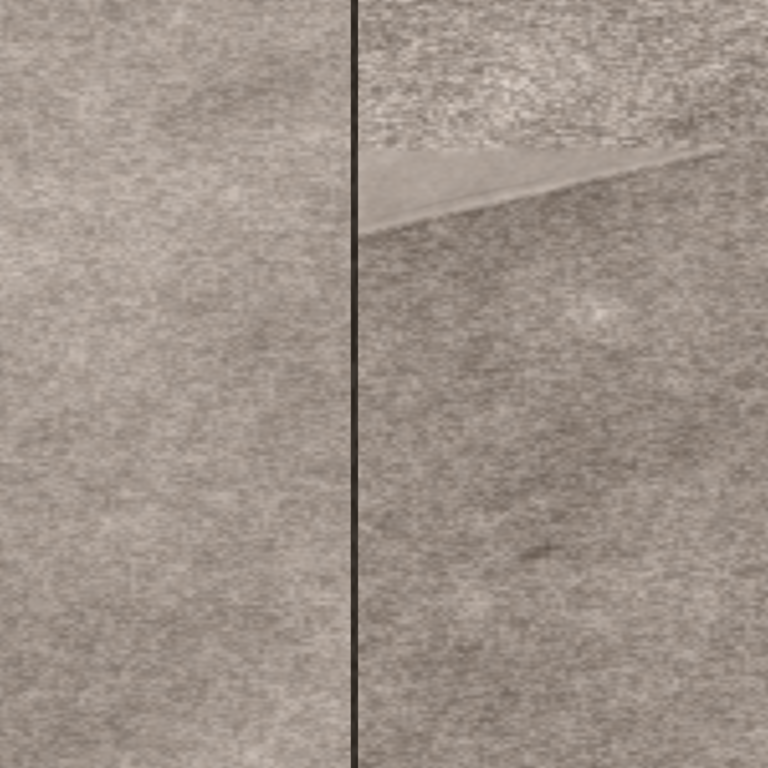
This texture is drawn by a WebGL 2 fragment shader. Its source:

```glsl
#version 300 es
precision highp float;

uniform vec2 u_resolution;
out vec4 fragColor;

const vec3 STONE = vec3(0.632, 0.585, 0.549);
const vec3 JOINT = vec3(0.20, 0.175, 0.15);
const float JOINT_X = 0.4615;
const float JOINT_HALF_WIDTH = 0.0047;

float hash(vec2 cell) {
  vec3 q = fract(vec3(cell.xyx) * vec3(0.1031, 0.1030, 0.0973));
  q += dot(q, q.yzx + 33.33);
  return fract((q.x + q.y) * q.z);
}

float noise(vec2 p) {
  vec2 cell = floor(p), f = fract(p);
  f = f * f * (3.0 - 2.0 * f);
  float low = mix(hash(cell), hash(cell + vec2(1, 0)), f.x);
  float high = mix(hash(cell + vec2(0, 1)), hash(cell + vec2(1, 1)), f.x);
  return mix(low, high, f.y);
}

// Signed layered noise, roughly -0.5 to 0.5
float fbm(vec2 p, int octaves) {
  float sum = 0.0, weight = 0.5;
  for (int i = 0; i < octaves; i++) {
    sum += weight * (noise(p) - 0.5);
    p = mat2(1.6, 1.2, -1.2, 1.6) * p + 17.3;
    weight *= 0.55;
  }
  return sum;
}

// Soft elliptical patch, tilted by a slope
float patchAt(vec2 p, vec2 center, vec2 radius, float slope) {
  vec2 d = p - center;
  d.y -= slope * d.x;
  d /= radius;
  return exp(-dot(d, d));
}

float line(float dist, float width) {
  return exp(-dist * dist / (width * width));
}

float grain(vec2 p) {
  float medium = noise(p * vec2(85.0, 115.0)) - 0.5;
  float fine = noise(p * vec2(150.0, 205.0) + 41.0) - 0.5;
  float streak = noise(p * vec2(55.0, 210.0) + 93.0) - 0.5;
  return 0.40 * medium + 0.50 * fine + 0.30 * streak;
}

float leftTone(vec2 p) {
  float tone = 0.015;
  tone += 0.055 * patchAt(p, vec2(0.12, 0.70), vec2(0.32, 0.13), 0.25);
  tone += 0.035 * patchAt(p, vec2(0.04, 0.66), vec2(0.07, 0.04), 0.5);
  tone += 0.030 * patchAt(p, vec2(0.12, 0.93), vec2(0.16, 0.05), 0.3);
  tone -= 0.055 * patchAt(p, vec2(0.27, 0.86), vec2(0.11, 0.035), 0.3);
  tone -= 0.035 * patchAt(p, vec2(0.42, 0.91), vec2(0.06, 0.04), 0.3);
  tone -= 0.030 * patchAt(p, vec2(0.38, 0.50), vec2(0.12, 0.16), 0.0);
  tone -= 0.065 * patchAt(p, vec2(0.04, 0.10), vec2(0.24, 0.13), 0.2);
  tone += 0.030 * patchAt(p, vec2(0.33, 0.04), vec2(0.14, 0.06), 0.3);
  return tone;
}

float rightTone(vec2 p, float above) {
  float upper = 0.010;
  upper += 0.060 * patchAt(p, vec2(0.62, 0.86), vec2(0.25, 0.06), 0.1);
  upper -= 0.075 * patchAt(p, vec2(0.93, 0.84), vec2(0.08, 0.04), 0.4);
  float lower = -0.030;
  lower -= 0.070 * patchAt(p, vec2(0.75, 0.72), vec2(0.12, 0.045), 0.25);
  lower -= 0.055 * patchAt(p, vec2(0.53, 0.67), vec2(0.07, 0.035), 0.0);
  lower += 0.090 * patchAt(p, vec2(0.76, 0.60), vec2(0.06, 0.025), -0.2);
  lower -= 0.045 * patchAt(p, vec2(0.74, 0.40), vec2(0.16, 0.09), 0.2);
  lower -= 0.045 * patchAt(p, vec2(0.92, 0.45), vec2(0.07, 0.04), 0.5);
  lower -= 0.080 * patchAt(p, vec2(0.51, 0.32), vec2(0.03, 0.022), 0.0);
  lower -= 0.140 * patchAt(p, vec2(0.70, 0.28), vec2(0.032, 0.007), 0.3);
  lower -= 0.050 * patchAt(p, vec2(0.58, 0.13), vec2(0.13, 0.06), -0.2);
  lower += 0.035 * patchAt(p, vec2(0.85, 0.23), vec2(0.20, 0.05), 0.2);
  return mix(lower, upper, above);
}

void main() {
  vec2 p = gl_FragCoord.xy / u_resolution;
  float pixel = 1.0 / u_resolution.x;
  float rightTile = step(JOINT_X, p.x);

  // Crease rising across the right tile, with a smooth wedge above it
  float crease = 0.694 + 0.235 * (p.x - 0.466) + 0.006 * fbm(p * 22.0, 3);
  float above = smoothstep(-0.006, 0.006, p.y - crease);
  float wedge = above * (1.0 - smoothstep(0.797, 0.814, p.y)) * rightTile;
  float creaseFade = 1.0 - smoothstep(0.90, 0.99, p.x);

  // Broad tones and mottling
  float tone = mix(leftTone(p), rightTone(p, above), rightTile);
  vec2 tilted = vec2(p.x, p.y - 0.22 * p.x) + rightTile * 5.0;
  tone += 0.080 * fbm(tilted * vec2(7.0, 12.0), 4);
  tone += 0.090 * fbm(tilted * vec2(26.0, 38.0), 3);

  // Grain is coarse on the upper right and faint in the wedge
  float rough = mix(0.19, mix(0.22, 0.32, above), rightTile);
  tone += grain(p + rightTile * 3.0) * mix(rough, 0.055, wedge);
  tone += 0.012 * wedge;

  float edge = rightTile * creaseFade;
  tone += 0.055 * edge * line(p.y - crease - 0.004, 0.005);
  tone -= 0.070 * edge * line(p.y - crease + 0.006, 0.005);
  tone -= 0.045 * edge * line(p.y - crease - 0.016, 0.003) * patchAt(p, vec2(0.62, 0.75), vec2(0.10, 0.08), 0.0);

  // Slight warm and cool drift
  vec3 color = STONE + tone + vec3(0.012, 0.0, -0.012) * fbm(p * 60.0, 2);

  // Dark joint between the tiles
  float jointDistance = abs(p.x - JOINT_X) - JOINT_HALF_WIDTH;
  float joint = 1.0 - smoothstep(-pixel, pixel, jointDistance);
  vec3 jointColor = JOINT + 0.08 * (noise(p * vec2(200.0, 90.0)) - 0.5);
  color += 0.025 * line(jointDistance, 0.006);
  fragColor = vec4(mix(color, jointColor, joint), 1.0);
}
```
